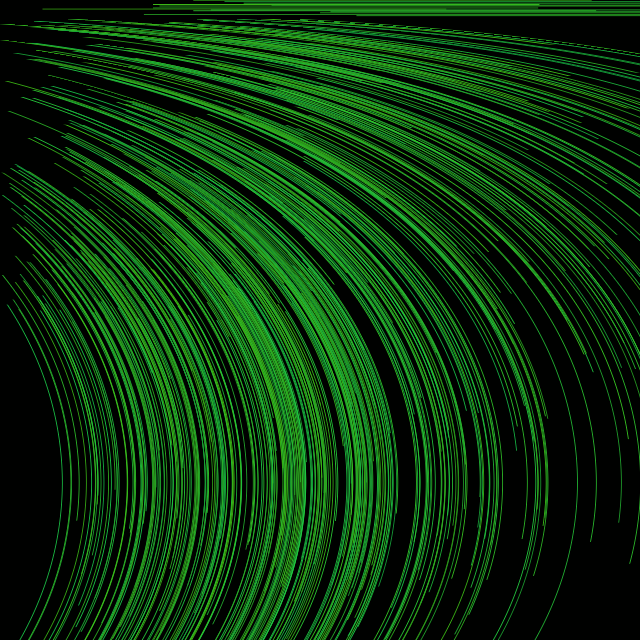
Write a three.js fragment shader that draws this background.

```glsl
// Thin green strands flowing through a field that turns with height: level at the top,
// upright three quarters of the way down. Every strand is a sideways shift of one curve,
// so each pixel finds its shift and looks up the strands in several layers of random lanes.

#define TURN 2.0944         // field rotation over the canvas height, radians
#define LAYERS 32
#define LANES 32.0          // lanes per canvas width in each layer
#define STRAND_WIDTH 0.0013
#define START_SIZE 0.5      // strands begin in this upper left square
#define LEVEL_ROW 0.025     // top row where the field is level
#define LEVEL_STRANDS 14
#define MIN_LENGTH 0.32
#define MAX_LENGTH 1.08
#define DENSITY 1.12

varying vec2 vUv;

float hash(vec2 p) {
  return fract(sin(dot(p, vec2(127.1, 311.7))) * 43758.5453);
}

// Soft dip that thins the strands around one shift
float gap(float shift, float center, float width) {
  float t = (shift - center) / width;
  return 1.0 - 0.92 * exp(-t * t);
}

float strandDensity(float shift) {
  return DENSITY * gap(shift, 0.193, 0.011) * gap(shift, 0.387, 0.016)
    * gap(shift, 0.533, 0.007) * gap(shift, 0.637, 0.018)
    * gap(shift, 0.738, 0.008) * gap(shift, 0.80, 0.025) * gap(shift, 0.925, 0.035);
}

// Distance travelled along the curve at a given field angle
float arcLength(float angle) {
  return log(tan(0.5 * angle)) / TURN;
}

// Field angle at which the curve with this shift crosses the column x
float angleAtColumn(float x, float shift) {
  return asin(min(1.0, exp((x - shift) * TURN)));
}

float lineCoverage(float dist, float pixel) {
  return clamp((0.5 * STRAND_WIDTH - dist) / pixel + 0.5, 0.0, 1.0);
}

// Coverage of a span from 0 to len
float spanCoverage(float s, float len, float pixel) {
  return clamp(min(s, len - s) / pixel + 0.5, 0.0, 1.0);
}

vec3 strandColor(float tint, float light) {
  vec3 leaf = vec3(0.23, 0.70, 0.07);
  vec3 jade = vec3(0.08, 0.71, 0.27);
  return mix(leaf, jade, tint) * mix(0.84, 1.13, light);
}

void main() {
  float pixel = max(fwidth(vUv.y), 0.0001);
  float depth = 1.0 - vUv.y;
  float angle = max(TURN * (depth - 0.004), 0.002);
  float slope = sin(angle);
  float shift = vUv.x - log(slope) / TURN;
  float travel = arcLength(angle);
  vec3 color = vec3(0.0, 0.003, 0.0);

  // Curved strands
  for (int i = 0; i < LAYERS; i++) {
    float layer = float(i);
    float offset = layer / float(LAYERS);
    float lane = floor(shift * LANES + offset);
    vec2 seed = vec2(lane, layer * 1.37 + 2.0);
    float strand = (lane + mix(0.08, 0.92, hash(seed)) - offset) / LANES;
    float cover = lineCoverage(abs(shift - strand) * slope, pixel);
    if (cover <= 0.0) continue;

    // Range of starting angles inside the starting square
    float low = max(angleAtColumn(0.004, strand), LEVEL_ROW * TURN);
    float high = min(angleAtColumn(START_SIZE, strand), START_SIZE * TURN);
    float chance = (high - low) / (START_SIZE * TURN) * strandDensity(strand);
    if (hash(seed + 17.3) > chance) continue;

    float start = arcLength(mix(low, high, hash(seed + 31.9)));
    float len = mix(MIN_LENGTH, MAX_LENGTH, hash(seed + 47.1));
    cover *= spanCoverage(travel - start, len, pixel);
    color = mix(color, strandColor(hash(seed + 59.7), hash(seed + 71.3)), cover);
  }

  // Level strands along the top
  for (int i = 0; i < LEVEL_STRANDS; i++) {
    vec2 seed = vec2(float(i) + 0.5, 91.7);
    float row = LEVEL_ROW * (float(i) + 0.2 + 0.8 * hash(seed)) / float(LEVEL_STRANDS);
    float start = mix(0.04, 0.56, hash(seed + 13.1));
    float len = mix(0.6, MAX_LENGTH, hash(seed + 29.3));
    float cover = lineCoverage(abs(depth - row), pixel)
      * spanCoverage(vUv.x - start, len, pixel);
    color = mix(color, strandColor(hash(seed + 37.7), hash(seed + 53.9)), cover);
  }

  gl_FragColor = vec4(color, 1.0);
}
```
